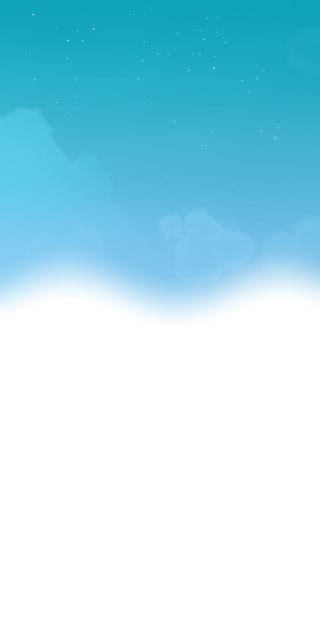
This background is drawn by a WebGL 1 fragment shader. Its source:

```glsl
precision highp float;

// A teal to pale blue sky with scattered stars and faint billowing clouds,
// dissolving into a wavy bank of white mist over the lower half.
// Clouds are unions of noise-warped circles; stars come from a jittered grid.

uniform vec2 u_resolution;

const vec3 TEAL = vec3(0.06, 0.635, 0.725);
const vec3 TURQUOISE = vec3(0.14, 0.675, 0.775);
const vec3 AZURE = vec3(0.30, 0.715, 0.85);
const vec3 PALE_BLUE = vec3(0.49, 0.765, 0.925);
const vec3 CLOUD_CYAN = vec3(0.36, 0.815, 0.925);
const vec3 CLOUD_BLUE = vec3(0.53, 0.81, 0.96);

float hash(vec2 p) {
  vec3 q = fract(vec3(p.xyx) * 0.1031);
  q += dot(q, q.yzx + 33.33);
  return fract((q.x + q.y) * q.z);
}

float noise(vec2 p) {
  vec2 i = floor(p), f = fract(p);
  f = f * f * (3.0 - 2.0 * f);
  return mix(mix(hash(i), hash(i + vec2(1.0, 0.0)), f.x),
             mix(hash(i + vec2(0.0, 1.0)), hash(i + 1.0), f.x), f.y);
}

float fbm(vec2 p) {
  float sum = 0.0, amp = 0.5;
  for (int i = 0; i < 4; i++) {
    sum += amp * noise(p);
    p = p * 2.03 + 7.1;
    amp *= 0.5;
  }
  return sum;
}

float circle(vec2 p, vec2 center, float radius) {
  return length(p - center) - radius;
}

// Opacity of a cloud: crisp at its rim, thinning with depth below it
float cloudAlpha(float d, float softness, float depth) {
  return smoothstep(softness, -softness, d) * exp(min(d, 0.0) / depth);
}

vec3 skyColor(float t) {
  vec3 c = mix(TEAL, TURQUOISE, smoothstep(0.0, 0.28, t));
  c = mix(c, AZURE, smoothstep(0.2, 0.54, t));
  return mix(c, PALE_BLUE, smoothstep(0.46, 0.86, t));
}

float leftCloud(vec2 p) {
  float slope = dot(p - vec2(0.17, 0.44), normalize(vec2(0.33, -0.31)));
  float d = max(slope, 0.42 - p.y);
  d = min(d, circle(p, vec2(0.085, 0.425), 0.085));
  d = min(d, circle(p, vec2(-0.01, 0.46), 0.10));
  d = min(d, circle(p, vec2(0.265, 0.515), 0.044));
  return min(d, circle(p, vec2(0.30, 0.585), 0.05));
}

float middleCloud(vec2 p) {
  float d = circle(p, vec2(0.535, 0.71), 0.035);
  d = min(d, circle(p, vec2(0.63, 0.72), 0.055));
  d = min(d, circle(p, vec2(0.72, 0.775), 0.07));
  return min(d, circle(p, vec2(0.62, 0.80), 0.085));
}

float lowerLeftCloud(vec2 p) {
  float d = circle(p, vec2(0.26, 0.76), 0.06);
  return min(d, circle(p, vec2(0.15, 0.79), 0.06));
}

float rightCloud(vec2 p) {
  float d = circle(p, vec2(0.97, 0.74), 0.06);
  return min(d, circle(p, vec2(0.88, 0.79), 0.06));
}

// One possible star per grid cell, denser along a diagonal drift
float stars(vec2 p, float cells, float chance, float pixel) {
  vec2 cell = floor(p * cells);
  vec2 jitter = vec2(hash(cell + 3.7), hash(cell + 19.3)) * 0.7 + 0.15;
  vec2 center = (cell + jitter) / cells;
  vec2 drift = (center - vec2(0.60, 0.13)) / vec2(0.13, 0.10);
  chance += 0.28 * exp(-dot(drift, drift));
  float present = step(hash(cell + 41.0), chance);
  float size = mix(0.0012, 0.0030, hash(cell + 67.0));
  float glow = mix(0.25, 0.85, hash(cell + 83.0));
  return present * glow * smoothstep(size + pixel * 0.5, size * 0.3, length(p - center));
}

void main() {
  // x runs 0..1 rightward, y runs 0..2 downward from the top
  vec2 uv = gl_FragCoord.xy / u_resolution;
  vec2 p = vec2(uv.x, 2.0 - 2.0 * uv.y);
  float pixel = 1.0 / u_resolution.x;

  // Sky, a little lighter toward the left
  vec3 color = skyColor(p.y);
  color += 0.035 * (0.5 - p.x) * smoothstep(0.0, 0.3, p.y);
  color += 0.02 * (fbm(p * vec2(5.0, 9.0)) - 0.47);

  // Stars
  float starLight = stars(p, 26.0, 0.10, pixel) + stars(p + 5.0, 17.0, 0.06, pixel);
  color = mix(color, vec3(0.85, 0.98, 1.0), min(starLight, 1.0) * smoothstep(0.72, 0.3, p.y));

  // Clouds, with outlines warped into small billows
  vec2 warp = vec2(fbm(p * 22.0), fbm(p * 22.0 + 31.0)) - 0.47;
  vec2 q = p + 0.05 * warp;
  vec3 cloud = mix(CLOUD_CYAN, CLOUD_BLUE, smoothstep(0.52, 0.82, p.y));
  float leftAlpha = cloudAlpha(leftCloud(q), 0.010, 1.2) * mix(0.85, 0.12, smoothstep(0.0, 0.46, p.x));
  color = mix(color, cloud, leftAlpha * mix(0.72, 1.0, smoothstep(0.34, 0.52, p.y)));
  color = mix(color, CLOUD_BLUE, 0.55 * cloudAlpha(middleCloud(q), 0.008, 0.09));
  color = mix(color, CLOUD_BLUE, 0.40 * cloudAlpha(lowerLeftCloud(q), 0.010, 0.07));
  color = mix(color, CLOUD_BLUE, 0.40 * cloudAlpha(rightCloud(q), 0.018, 0.09));
  color = mix(color, AZURE, 0.22 * cloudAlpha(circle(q, vec2(0.98, 0.16), 0.07), 0.014, 0.03));

  // White mist with a softly waving upper edge
  float edge = 0.902 + 0.043 * cos(6.2832 * (p.x - 0.55) / 0.67);
  color = mix(color, vec3(1.0), smoothstep(edge - 0.105, edge + 0.095, p.y));
  gl_FragColor = vec4(color, 1.0);
}
```
